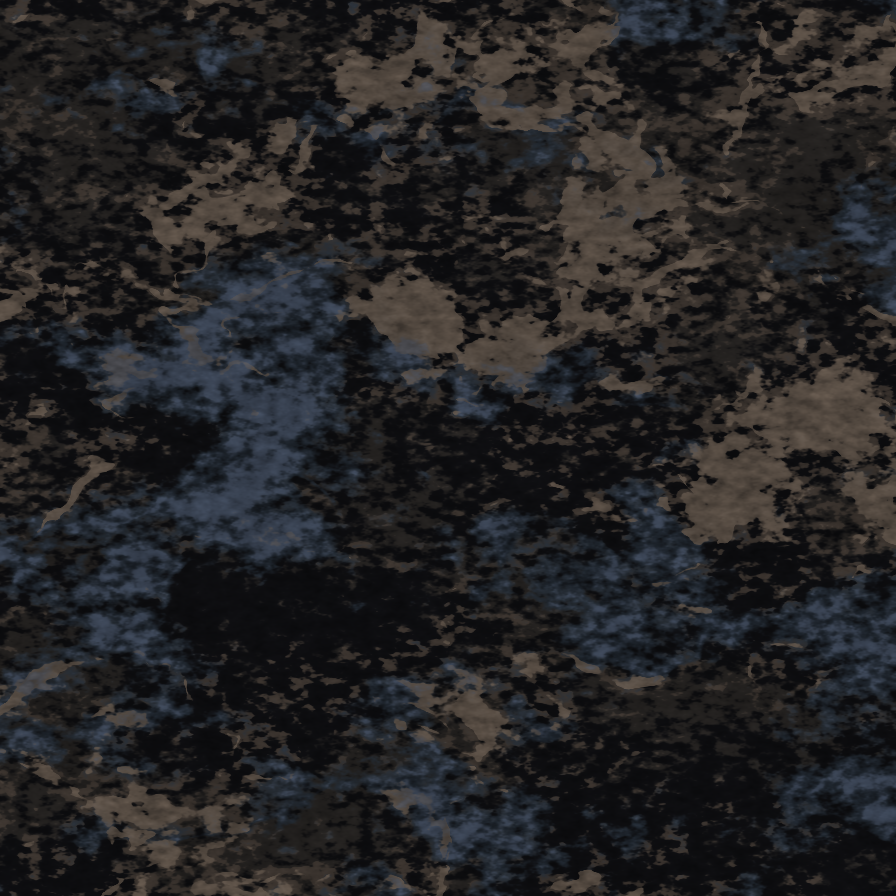
Reproduce this texture procedurally as a three.js fragment shader.

```glsl
// Dark weathered marble: black stone with torn tan patches, thin veins and dusty blue stains.
#define STRETCH vec2(1.0, 1.45)
#define PATCH_SCALE 4.6
#define STAIN_SCALE 7.0
#define VEIN_SCALE 3.2
#define GRAIN_SCALE 95.0
#define WARP 0.13
#define BLACK vec3(0.052, 0.053, 0.063)
#define CHARCOAL vec3(0.132, 0.123, 0.117)
#define UMBER vec3(0.215, 0.188, 0.168)
#define TAN vec3(0.325, 0.285, 0.250)
#define DEEP_BLUE vec3(0.125, 0.155, 0.190)
#define PALE_BLUE vec3(0.215, 0.250, 0.310)

varying vec2 vUv;

float hash(vec2 cell) {
  vec3 h = fract(cell.xyx * 0.1031);
  h += dot(h, h.yzx + 33.33);
  return fract((h.x + h.y) * h.z);
}

float noise(vec2 p) {
  vec2 cell = floor(p);
  vec2 f = fract(p);
  f = f * f * (3.0 - 2.0 * f);
  float low = mix(hash(cell), hash(cell + vec2(1.0, 0.0)), f.x);
  float high = mix(hash(cell + vec2(0.0, 1.0)), hash(cell + vec2(1.0, 1.0)), f.x);
  return mix(low, high, f.y);
}

// Layered noise, normalised to average one half
float fbm(vec2 p, int octaves) {
  float sum = 0.0;
  float total = 0.0;
  float weight = 0.5;
  for (int i = 0; i < 7; i++) {
    if (i >= octaves) break;
    sum += weight * noise(p);
    total += weight;
    weight *= 0.54;
    p = mat2(1.6, 1.2, -1.2, 1.6) * p + 17.3;
  }
  return sum / total;
}

// Thin line along the middle contour of a noise field
float vein(vec2 p, float width) {
  return 1.0 - smoothstep(0.0, width, abs(fbm(p, 5) - 0.5));
}

void main() {
  vec2 p = vUv * STRETCH + 3.0;
  vec2 warp = vec2(fbm(p * 5.0 + 41.0, 4), fbm(p * 5.0 + 73.0, 4)) - 0.5;
  vec2 q = p + WARP * warp;

  float grain = fbm(p * vec2(0.8, 1.0) * GRAIN_SCALE, 3) - 0.5;
  float detail = fbm(p * 38.0 + 11.0, 4) - 0.5;

  // Mottled black ground
  float mottle = fbm(q * 5.5 + 29.0, 6) + 0.8 * grain;
  vec3 color = mix(BLACK, CHARCOAL, smoothstep(0.42, 0.64, mottle));

  // Patches swell along the veins and are eaten away by holes
  float patches = fbm(q * PATCH_SCALE + 5.0, 7);
  patches += 0.14 * vein(q * VEIN_SCALE + 61.0, 0.035);
  patches += 0.09 * vein(q * VEIN_SCALE * 2.0 + 87.0, 0.030);
  patches -= 0.14 * smoothstep(0.50, 0.64, fbm(q * 15.0 + 19.0, 4));
  patches += 0.28 * detail;

  // Speckled umber halo
  float speckle = smoothstep(0.54, 0.67, patches + 0.75 * grain);
  color = mix(color, UMBER, 0.9 * speckle);

  // Blue stains with cloudy edges and pale cores
  float stains = fbm(q * STAIN_SCALE + 97.0, 6);
  stains += 0.07 * vein(q * 5.0 + 131.0, 0.04) + 0.35 * detail + 0.25 * grain;
  color = mix(color, DEEP_BLUE, 0.85 * smoothstep(0.53, 0.66, stains));
  color = mix(color, PALE_BLUE, 0.9 * smoothstep(0.64, 0.77, stains));

  // Solid tan patches with crisp, ragged edges
  float solid = smoothstep(0.645, 0.685, patches + 0.12 * grain);
  color = mix(color, TAN, solid * (0.92 - 0.5 * smoothstep(0.66, 0.78, stains)));

  // Fine surface roughness
  color *= 1.0 + 0.55 * grain + 0.35 * detail;
  gl_FragColor = vec4(color, 1.0);
}
```
